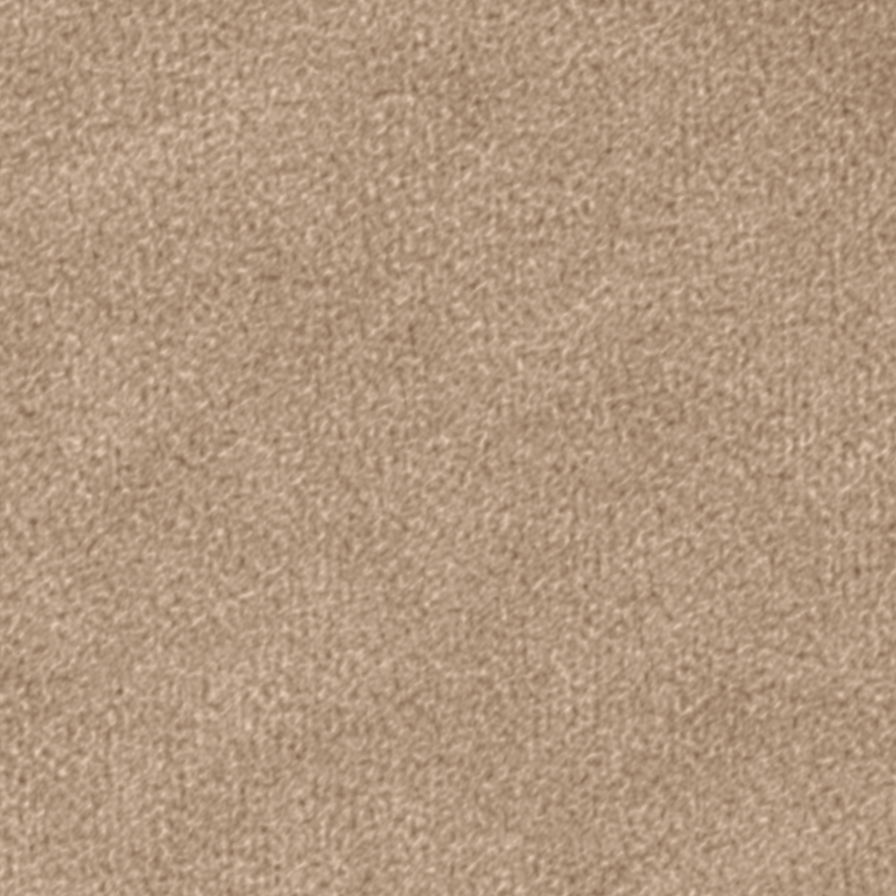
A WebGL 2 fragment shader for this texture:

```glsl
#version 300 es
precision highp float;

// Soft beige pile fabric: short slanted tufts over faint vertical ribs.
// Stretched gradient noise makes the tufts, a broken sine wave the ribs,
// and broad noise the brushed patches.

uniform vec2 u_resolution;
out vec4 fragColor;

float hash(vec2 p) {
    return fract(sin(dot(p, vec2(127.1, 311.7))) * 43758.5453);
}

// Contribution of the random gradient at one lattice corner
float corner(vec2 cell, vec2 offset) {
    float angle = 6.2832 * hash(cell);
    return dot(vec2(cos(angle), sin(angle)), offset);
}

float gradientNoise(vec2 p) {
    vec2 i = floor(p), f = fract(p);
    vec2 u = f * f * f * (f * (f * 6.0 - 15.0) + 10.0);
    vec2 e = vec2(1.0, 0.0);
    float low = mix(corner(i, f), corner(i + e.xy, f - e.xy), u.x);
    float high = mix(corner(i + e.yx, f - e.yx), corner(i + e.xx, f - e.xx), u.x);
    return mix(low, high, u.y);
}

vec2 rotate(vec2 p, float angle) {
    float c = cos(angle), s = sin(angle);
    return vec2(c * p.x + s * p.y, c * p.y - s * p.x);
}

// Fibres lying up to the right, with upright tufts and fine fuzz between
float pile(vec2 p) {
    float slanted = gradientNoise(rotate(p, 0.65) * vec2(76.0, 122.0));
    float upright = gradientNoise(rotate(p, 0.12) * vec2(108.0, 84.0) + 37.0);
    float fuzz = gradientNoise(rotate(p, 0.9) * vec2(135.0, 175.0) + 71.0);
    float pits = smoothstep(0.2, 0.6, -upright);
    float glints = smoothstep(0.2, 0.6, slanted + 0.4 * fuzz);
    return 0.12 * slanted + 0.105 * upright + 0.1 * fuzz
         - 0.035 * pits + 0.03 * glints;
}

// Knitted columns that fade in and out across the cloth
float ribs(vec2 p) {
    float wobble = 0.8 * gradientNoise(p * vec2(14.0, 40.0) + 11.0);
    float presence = smoothstep(-0.3, 0.35, gradientNoise(p * vec2(5.0, 3.5) + 23.0));
    float stitches = 0.7 + 0.8 * gradientNoise(p * vec2(70.0, 60.0) + 53.0);
    return 0.034 * presence * stitches * sin(6.2832 * 73.0 * p.x + wobble);
}

// Broad brushed patches and uneven light
float shading(vec2 p) {
    float patches = 0.035 * gradientNoise(rotate(p, 0.5) * vec2(4.0, 7.0) + 5.0)
                  + 0.04 * gradientNoise(rotate(p, 0.4) * vec2(14.0, 22.0) + 91.0);
    float shadedCorner = smoothstep(0.3, 0.0, distance(p, vec2(1.0)));
    return patches + 0.012 * (0.5 - p.x) - 0.04 * shadedCorner;
}

void main() {
    vec2 p = gl_FragCoord.xy / u_resolution.y;

    // Slight bending keeps the fibres from lining up
    vec2 bend = 0.003 * vec2(gradientNoise(p * 28.0 + 3.0), gradientNoise(p * 28.0 + 61.0));
    float tone = pile(p + bend) + ribs(p) + shading(p);

    vec3 beige = vec3(0.703, 0.597, 0.506);
    fragColor = vec4(beige + tone * vec3(0.98, 1.0, 1.04), 1.0);
}
```
